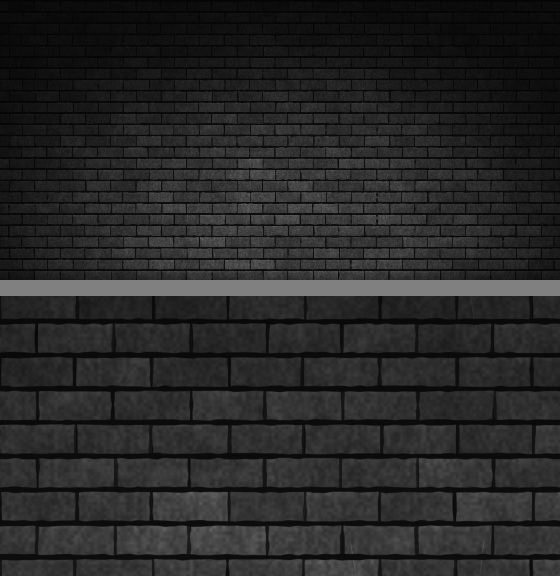
Top, the full canvas; bottom, a detail of the centre.
This texture is drawn by a WebGL 1 fragment shader. Its source:

```glsl
precision highp float;

// Dark running-bond brick wall, about 22 bricks across and 25 courses down,
// lit by a broad pool of light low in the centre. Heavy bed joints and finer
// upright joints frame bricks with their own tone, chipped edges and grain.

uniform vec2 u_resolution;

float hash(vec2 p) {
  vec3 q = fract(p.xyx * vec3(0.1031, 0.1030, 0.0973));
  q += dot(q, q.yzx + 33.33);
  return fract((q.x + q.y) * q.z);
}

float noise(vec2 p) {
  vec2 cell = floor(p);
  vec2 f = fract(p);
  f = f * f * (3.0 - 2.0 * f);
  float low = mix(hash(cell), hash(cell + vec2(1.0, 0.0)), f.x);
  float high = mix(hash(cell + vec2(0.0, 1.0)), hash(cell + 1.0), f.x);
  return mix(low, high, f.y);
}

// Sideways shift of the joint to the left of a brick
float jointShift(vec2 brick) {
  return (hash(brick + 71.0) - 0.5) * 0.05;
}

// Pale hairline scratches, at most one in each large cell
float scratches(vec2 uv) {
  vec2 p = uv * vec2(14.0, 7.0);
  vec2 cell = floor(p);
  vec2 f = fract(p) - 0.5;
  float lean = (hash(cell + 5.0) - 0.5) * 0.4;
  float x = f.x - (hash(cell + 9.0) - 0.5) * 0.5 - lean * f.y;
  float halfWidth = max(0.01, 7.0 / u_resolution.x);
  float extent = 1.0 - smoothstep(0.06, 0.2, abs(f.y));
  return step(0.88, hash(cell + 3.0)) * extent
       * (1.0 - smoothstep(0.0, halfWidth, abs(x)));
}

void main() {
  vec2 uv = gl_FragCoord.xy / u_resolution;

  // Courses counted from the top, with alternate ones shifted by half a brick
  float y = (1.0 - uv.y) * 24.95 - 0.085;
  float course = floor(y);
  float x = uv.x * 22.1 - 0.37 - 0.5 * mod(course, 2.0);
  vec2 brick = vec2(floor(x), course) + 10.0;
  vec2 f = vec2(fract(x), fract(y));

  // Distance inside the upright and bed joints, in course heights
  float left = f.x - jointShift(brick);
  float right = 1.0 + jointShift(brick + vec2(1.0, 0.0)) - f.x;
  float chips = (noise(uv * vec2(190.0, 95.0)) - 0.5) * 0.05;
  float side = min(left, right) * 2.26 - 0.05 - chips;
  float bed = min(f.y - 0.065, 0.91 - f.y) - chips;
  float soft = max(0.025, 9.5 / u_resolution.y);
  float face = smoothstep(-soft, soft, bed)
             * mix(1.0, smoothstep(-soft, soft, side),
                   0.7 + 0.3 * hash(brick + floor(f.x + 0.5) + 31.0));

  // Surface wear: brick tone, faint stains, blotches and upright combed grain
  float tone = 0.88 + 0.24 * hash(brick);
  tone *= 0.93 + 0.14 * noise(uv * vec2(13.0, 7.0) + 20.0);
  tone *= 0.90 + 0.20 * noise(uv * vec2(70.0, 40.0));
  tone *= 0.88 + 0.24 * noise(uv * vec2(420.0, 90.0));
  tone *= 0.86 + 0.28 * noise(uv * vec2(510.0, 255.0) + 90.0);

  // Worn upper rim catches the light and the lower part falls off
  float rim = 1.0 - smoothstep(0.08, 0.28, f.y);
  tone *= 1.02 + 0.14 * rim - 0.06 * smoothstep(0.5, 0.9, f.y);

  // Flat-topped pool of light, dimming along the bottom course
  vec2 toLight = (uv - vec2(0.5, 0.17)) / vec2(0.46, 0.56);
  float light = exp(-pow(dot(toLight, toLight), 1.4));
  light *= mix(0.7, 1.0, smoothstep(0.0, 0.05, uv.y));

  float brickShade = (0.038 + 0.212 * light) * tone;
  brickShade += scratches(uv) * 0.09 * light;
  float jointShade = 0.02 + 0.03 * light;
  gl_FragColor = vec4(vec3(mix(jointShade, brickShade, face)), 1.0);
}
```
